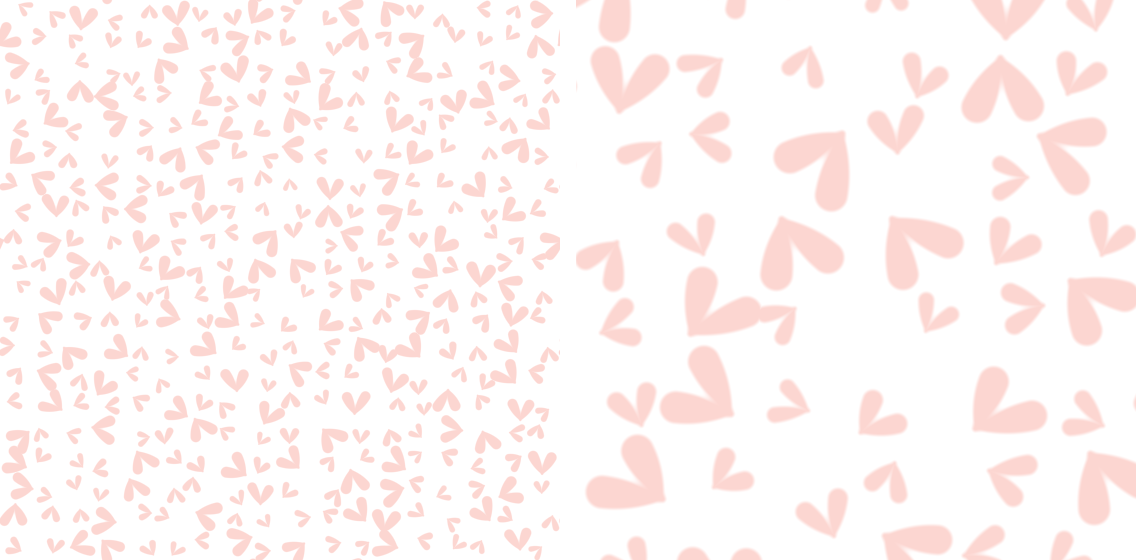
Left, the full canvas; right, a detail of the centre.
A Shadertoy shader for this pattern:

```glsl
// Seamless scatter of small and large blush-pink hearts, turned every way, on white.

const vec2 CELLS = vec2(18.0, 20.0);   // hearts per tile; columns divide by 3

// Two random values per cell, wrapping at the tile border.
vec2 hash2(vec2 cell, float seed) {
    vec3 p = fract(vec3(mod(cell, CELLS), seed).xyx * vec3(0.1031, 0.1030, 0.0973) + seed * 0.137);
    p += dot(p, p.yzx + 33.33);
    return fract((p.xx + p.yz) * p.zy);
}

// One random cell in every horizontal run of three holds a large heart.
float heartScale(vec2 cell) {
    vec2 run = vec2(floor(cell.x / 3.0) * 3.0, cell.y);
    bool large = floor(hash2(run, 5.0).x * 3.0) == cell.x - run.x;
    float vary = hash2(cell, 9.0).y;
    return large ? mix(0.92, 1.03, vary) : mix(0.52, 0.68, vary);
}

vec2 jittered(vec2 cell) {
    return (cell + 0.5 + 0.62 * (hash2(cell, 2.0) - 0.5)) / CELLS;
}

// Jittered centre, pushed away from neighbours that come too close.
vec2 heartCentre(vec2 cell, float scale) {
    vec2 centre = jittered(cell), push = vec2(0.0);
    for (int j = -1; j <= 1; j++)
    for (int i = -1; i <= 1; i++) {
        if (i == 0 && j == 0) continue;
        vec2 other = cell + vec2(i, j);
        float otherScale = heartScale(other);
        vec2 away = centre - jittered(other);
        float dist = max(length(away), 0.001);
        float overlap = max(0.0235 * (scale + otherScale) + 0.006 - dist, 0.0);
        push += away / dist * overlap * otherScale / (scale + otherScale);
    }
    return centre + clamp(push, -0.018, 0.018);
}

// Tapered petal from the origin, swelling to a round end.
float petal(vec2 p, float angle, float len, float radius) {
    vec2 axis = vec2(sin(angle), cos(angle));
    float h = clamp(dot(p, axis) / len, 0.0, 1.0);
    return length(p - axis * len * h) - radius * (0.1 + 0.9 * h * (2.0 - h));
}

// Heart with its point at the origin, opening upwards.
float heart(vec2 p, float radius, float skew) {
    float a = petal(p, 0.49, 0.0345 + skew, radius);
    float b = petal(p, -0.49, 0.0345 - skew, radius);
    float k = 0.004, blend = max(k - abs(a - b), 0.0) / k;
    return min(a, b) - blend * blend * k * 0.25;
}

void mainImage(out vec4 fragColor, in vec2 fragCoord) {
    vec2 uv = fragCoord / iResolution.xy;
    vec2 home = floor(uv * CELLS);
    float d = 1.0;

    // Nearest heart among the surrounding cells
    for (int j = -1; j <= 1; j++)
    for (int i = -1; i <= 1; i++) {
        vec2 cell = mod(home + vec2(i, j), CELLS);
        float scale = heartScale(cell);
        vec2 p = uv - heartCentre(cell, scale);
        p -= round(p);                       // shortest way round the tile
        vec2 turn = hash2(cell, 14.0), shape = hash2(cell, 21.0);
        float c = cos(turn.x * 6.2832), s = sin(turn.x * 6.2832);
        p = mat2(c, -s, s, c) * p / scale + vec2(0.0, 0.021);
        float radius = 0.0096 * mix(scale < 0.8 ? 0.86 : 0.94, 1.04, shape.x);
        d = min(d, heart(p, radius, 0.005 * (shape.y - 0.5)) * scale);
    }

    // Soft-edged blush on white
    float soft = max(0.0014, 0.7 / iResolution.y);
    vec3 blush = vec3(0.99, 0.84, 0.82);
    fragColor = vec4(mix(blush, vec3(1.0), smoothstep(-soft, soft, d)), 1.0);
}
```
